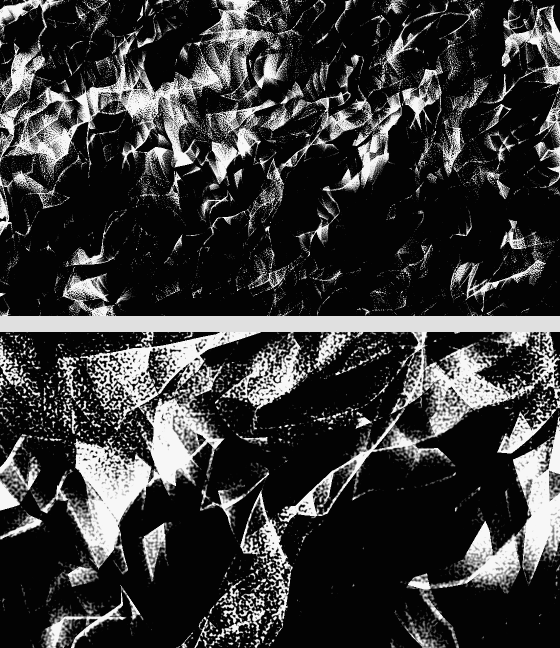
Top, the full canvas; bottom, a detail of the centre.
A WebGL 1 fragment shader for this texture:

```glsl
precision highp float;
// Crumpled black foil under hard light: three layers of stretched, tilted facets
// in a kinked domain are summed, lit more strongly in the upper part, and cut
// to near black and white through a fine grain that stipples the soft slopes.
uniform vec2 u_resolution;

const vec3 FOIL_BLACK = vec3(0.01);
const vec3 FOIL_WHITE = vec3(0.97);

vec2 hash2(vec2 p) {
  vec3 q = fract(vec3(p.xyx) * vec3(0.1031, 0.1030, 0.0973));
  q += dot(q, q.yzx + 33.33);
  return fract((q.xx + q.yz) * q.zy);
}

vec2 randomDirection(vec2 cell) {
  float angle = 6.2832 * hash2(cell).x;
  return vec2(cos(angle), sin(angle));
}

float gradientNoise(vec2 p) {
  vec2 i = floor(p);
  vec2 f = p - i;
  vec2 u = f * f * f * (f * (f * 6.0 - 15.0) + 10.0);
  vec2 e = vec2(1.0, 0.0);
  float a = dot(randomDirection(i), f);
  float b = dot(randomDirection(i + e.xy), f - e.xy);
  float c = dot(randomDirection(i + e.yx), f - e.yx);
  float d = dot(randomDirection(i + e.xx), f - e.xx);
  return mix(mix(a, b, u.x), mix(c, d, u.x), u.y);
}

vec2 rotate(vec2 p, float angle) {
  float c = cos(angle);
  float s = sin(angle);
  return vec2(c * p.x + s * p.y, c * p.y - s * p.x);
}

// Bends the plane smoothly, then kinks it along creases.
vec2 crumple(vec2 p) {
  vec2 bend = vec2(gradientNoise(p * 2.6 + 7.0), gradientNoise(p * 2.6 + 31.0));
  p += 0.08 * bend;
  vec2 kink = vec2(abs(gradientNoise(p * 5.5 + 53.0)), abs(gradientNoise(p * 6.0 + 71.0)));
  return p + 0.07 * kink;
}

// Tilted facet: x is its tone around zero, y a thin bright crease at its border.
// The crease width is in canvas heights, whatever the stretch of the cells.
vec2 facet(vec2 position, vec2 stretch, float seed, float creaseWidth) {
  vec2 p = position * stretch + seed;
  vec2 base = floor(p);
  vec2 nearestCell = base;
  vec2 nearest = vec2(9.0);
  vec2 neighbour = vec2(9.0);
  for (int y = -1; y <= 1; y++) {
    for (int x = -1; x <= 1; x++) {
      vec2 cell = base + vec2(float(x), float(y));
      vec2 offset = p - cell - hash2(cell);
      if (dot(offset, offset) < dot(nearest, nearest)) {
        neighbour = nearest;
        nearest = offset;
        nearestCell = cell;
      } else if (dot(offset, offset) < dot(neighbour, neighbour)) {
        neighbour = offset;
      }
    }
  }
  vec2 across = normalize(neighbour - nearest);
  float border = dot(0.5 * (nearest + neighbour), across) / length(across * stretch);
  vec2 chance = hash2(nearestCell + 19.0);
  float slope = dot(nearest, randomDirection(nearestCell + 43.0));
  float crease = (1.0 - smoothstep(0.4 * creaseWidth, creaseWidth, border)) * step(0.5, chance.y);
  return vec2(chance.x - 0.5 + 1.25 * slope, crease);
}

float spot(vec2 p, vec2 center, vec2 size) {
  vec2 d = (p - center) / size;
  return exp(-dot(d, d));
}

// Light falling on the sheet: scalloped lower border, bottom strip, dim right.
float illumination(vec2 p) {
  float border = 0.41 + 0.3 * gradientNoise(vec2(p.x * 2.6, 4.3));
  float light = -0.44 * (1.0 - smoothstep(border - 0.05, border + 0.05, p.y));
  light += 0.42 * spot(p, vec2(0.45, 0.11), vec2(0.45, 0.045));
  light += 0.10 * spot(p, vec2(0.72, 0.68), vec2(0.38, 0.2));
  light -= 0.10 * spot(p, vec2(1.6, 0.5), vec2(0.3, 0.16));
  return light;
}

float foil(vec2 p) {
  vec2 q = crumple(p);
  vec2 folds = facet(rotate(q, -0.32), vec2(9.0, 3.2), 11.0, 0.0045);
  vec2 shards = facet(rotate(q, 0.62), vec2(7.5, 19.0), 37.0, 0.0045);
  vec2 wrinkles = facet(rotate(q, 0.25), vec2(42.0, 15.0), 83.0, 0.003);
  float tone = 0.56 * folds.x + 0.48 * shards.x + 0.35 * wrinkles.x;
  tone += 0.40 * folds.y + 0.38 * shards.y + 0.16 * wrinkles.y;

  float roughness = smoothstep(-0.2, 0.25, gradientNoise(q * 5.0 + 97.0));
  float grain = gradientNoise(p * 330.0) * mix(0.3, 1.15, roughness);
  return clamp((tone + illumination(q) + grain - 0.25) / 0.32, 0.0, 1.0);
}

void main() {
  // Four samples per pixel smooth the facet edges.
  float brightness = 0.0;
  for (int y = 0; y < 2; y++) {
    for (int x = 0; x < 2; x++) {
      vec2 jitter = 0.5 * vec2(float(x), float(y)) - 0.25;
      brightness += 0.25 * foil((gl_FragCoord.xy + jitter) / u_resolution.y);
    }
  }
  gl_FragColor = vec4(mix(FOIL_BLACK, FOIL_WHITE, brightness), 1.0);
}
```
